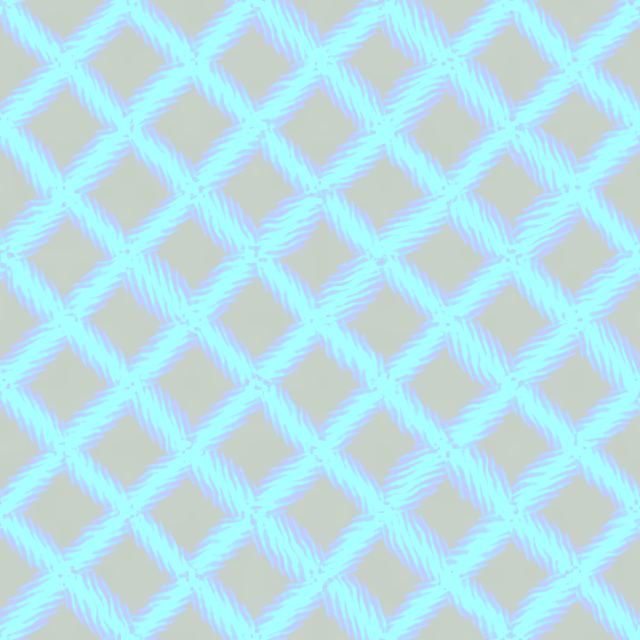
This pattern is drawn by a WebGL 2 fragment shader. Its source:

```glsl
#version 300 es
precision highp float;
// Diagonal net of twisted cyan rope, five meshes across and five down, on grey.
// Two families of strands share one function; hashes vary each segment's width
// and fraying, and noise roughens the fibres and speckles the knots.

uniform vec2 u_resolution;
out vec4 fragColor;

float hash(vec2 p) {
    vec3 q = fract(p.xyx * vec3(0.1031, 0.1030, 0.0973));
    q += dot(q, q.yzx + 33.33);
    return fract((q.x + q.y) * q.z);
}

float noise(vec2 p) {
    vec2 cell = floor(p);
    vec2 f = fract(p);
    f = f * f * (3.0 - 2.0 * f);
    float low = mix(hash(cell), hash(cell + vec2(1.0, 0.0)), f.x);
    float high = mix(hash(cell + vec2(0.0, 1.0)), hash(cell + 1.0), f.x);
    return mix(low, high, f.y);
}

// p.x runs along the rope, p.y across it; returns (height, coverage).
vec2 strand(vec2 p, float twist, float seed) {
    float row = floor(p.y + 0.5);
    float across = p.y - row;
    float wear = hash(vec2(floor(p.x), row) + seed);
    float bulge = sin(3.14159 * fract(p.x));
    float fray = smoothstep(0.5, 1.0, wear) * bulge;

    // Slanted fibres, bent a little by noise
    float wobble = noise(p * 6.0 + seed) - 0.5;
    float turns = (across - twist * 0.52 * p.x) / 0.088 + 0.7 * wobble;
    float ply = 0.5 + 0.5 * cos(6.28318 * turns);

    // Fibre ends make the rim ragged
    float halfWidth = 0.178 + 0.03 * bulge * wear + 0.055 * fray
                    + 0.045 * (ply - 0.5) + 0.03 * wobble;
    float core = 1.0 - abs(across + 0.05 * wobble) / halfWidth;
    float grain = noise(p * 24.0 + seed) - 0.5;
    float height = 1.3 * core - 0.02 + (ply - 0.5) * (0.32 + 0.35 * fray)
                 + 0.3 * grain - 0.12 * fray;
    float cover = 1.0 - smoothstep(-0.018, 0.018, abs(across) - halfWidth);
    return vec2(height * cover, cover);
}

void main() {
    vec2 uv = gl_FragCoord.xy / u_resolution;

    // Diagonal axes: knots lie at whole numbers
    vec2 net = 5.0 * vec2(uv.x + uv.y, uv.x - uv.y);
    vec2 sway = vec2(noise(net * 1.3 + 40.0), noise(net * 1.3 + 80.0)) - 0.5;
    net += 0.08 * sway;

    vec2 rising = strand(net, 1.0, 17.0);
    vec2 falling = strand(net.yx, -1.0, 53.0);
    float height = max(rising.x, falling.x);
    float cover = max(rising.y, falling.y);

    // Bright knots with small dark flecks
    float knot = 1.0 - smoothstep(0.04, 0.23, length(fract(net + 0.5) - 0.5));
    float fleck = smoothstep(0.52, 0.78, noise(uv * 150.0 + 9.0));
    height = clamp(height + knot * (0.2 - 0.95 * fleck), 0.0, 1.0);

    // Lavender rim through sky blue to cyan crest
    vec3 lavender = vec3(0.76, 0.80, 1.0);
    vec3 sky = vec3(0.69, 0.88, 1.0);
    vec3 cyan = vec3(0.66, 1.0, 1.0);
    vec3 rope = mix(lavender, sky, smoothstep(0.0, 0.5, height));
    rope = mix(rope, cyan, smoothstep(0.45, 0.9, height));

    vec3 ground = vec3(0.78, 0.82, 0.78) + 0.008 * (noise(uv * 30.0) - 0.5);
    fragColor = vec4(mix(ground, rope, cover), 1.0);
}
```
